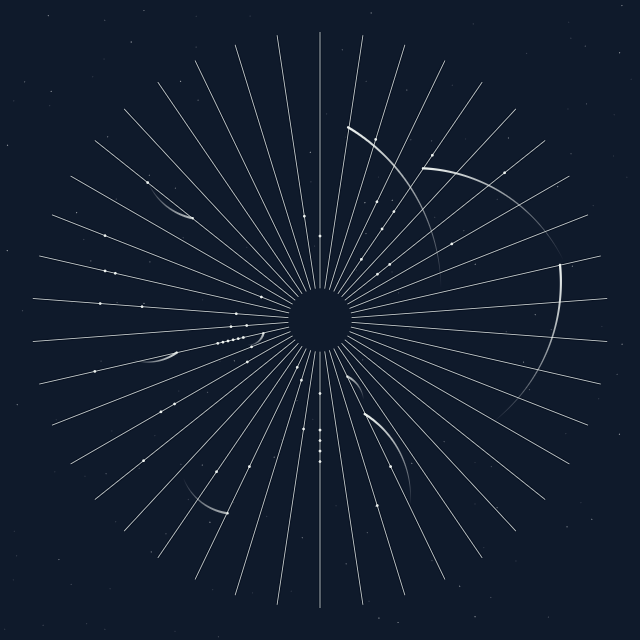
Give the GLSL for this background, as a WebGL 2 fragment shader.

```glsl
#version 300 es
precision highp float;
// A night-blue chart: fine spokes radiate from an empty hub, carry small beads,
// and are crossed by tapering comet arcs over a sparse field of faint stars.
// Spokes fold into one by angle; arcs are circles through a chord and its bulge.

uniform vec2 u_resolution;
out vec4 outColor;

const float TAU = 6.2831853;
const vec3 NIGHT = vec3(0.06, 0.10, 0.17);
const vec3 GROOVE = vec3(0.02, 0.06, 0.12);
const vec3 CHALK = vec3(0.93, 0.95, 0.94);
const float SPOKES = 42.0;
const float HUB_RADIUS = 0.0495;
const float RIM_RADIUS = 0.45;
const float SPOKE_HALF_WIDTH = 0.00065;
const float GROOVE_HALF_WIDTH = 0.0025;
const float SPOKE_ALPHA = 0.86;
const float BEAD_RADIUS = 0.0021;
const float BEAD_STEP = 0.0082;
const float BEAD_CHANCE = 0.3;
const int BEAD_SLOTS = 4;
const float ARC_HALF_WIDTH = 0.0018;
const float STAR_CELLS = 20.0;
const float STAR_CHANCE = 0.42;
const float STAR_RADIUS = 0.0009;

float pixel; // size of one pixel in canvas units

float hash(vec2 p) {
    vec3 q = fract(vec3(p.xyx) * 0.1031);
    q += dot(q, q.yzx + 33.33);
    return fract((q.x + q.y) * q.z);
}

// Share of the pixel covered by a stripe, exact even for hairlines
float stripe(float d, float halfWidth) {
    float h = 0.5 * pixel;
    return clamp((min(d + h, halfWidth) - max(d - h, -halfWidth)) / pixel, 0.0, 1.0);
}

// Smooth coverage of the inside of a signed distance
float fill(float d) {
    return clamp(0.5 - d / pixel, 0.0, 1.0);
}

// Comet arc: bright at the head, thinning and fading towards the tail
float comet(vec2 p, vec2 head, vec2 tail, float bulge, float glow) {
    float span = length(tail - head);
    vec2 along = (tail - head) / span;
    vec2 side = vec2(-along.y, along.x);
    float radius = (0.25 * span * span + bulge * bulge) / (2.0 * bulge);
    vec2 middle = 0.5 * (head + tail);
    vec2 center = middle + side * (bulge - radius);
    float x = dot(p - head, along);
    float fade = 1.0 - clamp(x / span, 0.0, 1.0);
    float inside = fill(-x) * fill(x - span) * step(-0.004, dot(p - middle, side));
    float width = ARC_HALF_WIDTH * mix(0.25, 1.0, fade);
    float line = stripe(length(p - center) - radius, width) * pow(fade, 0.75) * inside;
    return max(line * glow, fill(length(p - head) - 0.9 * BEAD_RADIUS));
}

// Evenly spaced run of beads along one spoke
float beadRun(vec2 q, float first, float spacing, float count) {
    float n = clamp(round((q.x - first) / spacing), 0.0, count - 1.0);
    return fill(length(q - vec2(first + n * spacing, 0.0)) - BEAD_RADIUS);
}

// Beads scattered over a spoke; the right-hand sector stays bare
float scatteredBeads(vec2 q, float spoke) {
    float light = 0.0;
    float chance = (spoke > 7.5 && spoke < 16.5) ? 0.0 : BEAD_CHANCE;
    for (int i = 0; i < BEAD_SLOTS; i++) {
        vec2 seed = vec2(spoke + 3.0, float(i) * 7.0 + 11.0);
        float place = mix(0.075, 0.37, hash(seed));
        place = round(place / BEAD_STEP) * BEAD_STEP;
        float present = step(hash(seed + 51.7), chance);
        light = max(light, present * fill(length(q - vec2(place, 0.0)) - BEAD_RADIUS));
    }
    return light;
}

float stars(vec2 p) {
    vec2 cell = floor(p * STAR_CELLS);
    vec2 jitter = vec2(hash(cell + 71.3), hash(cell + 137.9));
    vec2 spot = (cell + mix(vec2(0.1), vec2(0.9), jitter)) / STAR_CELLS;
    float shine = mix(0.12, 0.6, pow(hash(cell + 211.1), 2.0));
    return shine * step(hash(cell + 19.7), STAR_CHANCE) * fill(length(p - spot) - STAR_RADIUS);
}

void main() {
    float scale = min(u_resolution.x, u_resolution.y);
    vec2 p = (gl_FragCoord.xy - 0.5 * u_resolution) / scale;
    pixel = 1.0 / scale;
    float r = length(p);

    // Fold onto the nearest spoke, counted clockwise from the top
    float index = round(atan(p.x, p.y) / TAU * SPOKES);
    float angle = index * TAU / SPOKES;
    vec2 axis = vec2(sin(angle), cos(angle));
    vec2 q = vec2(dot(p, axis), dot(p, vec2(axis.y, -axis.x)));
    float spoke = mod(index, SPOKES);
    float ring = fill(HUB_RADIUS - r) * fill(r - RIM_RADIUS);

    // Sky, grooves and spokes
    vec3 color = mix(NIGHT, CHALK, stars(p) * fill(HUB_RADIUS - r));
    color = mix(color, GROOVE, 0.8 * ring * stripe(q.y, GROOVE_HALF_WIDTH));
    color = mix(color, CHALK, SPOKE_ALPHA * ring * stripe(q.y, SPOKE_HALF_WIDTH));

    // Beads
    float light = scatteredBeads(q, spoke);
    if (spoke == 30.0) light = max(light, beadRun(q, 0.1228, BEAD_STEP, 6.0));
    if (spoke == 21.0) light = max(light, beadRun(q, 0.172, 2.0 * BEAD_STEP, 4.0));

    // Comet arcs: right side, lower right, then left side
    light = max(light, comet(p, vec2(0.044, 0.301), vec2(0.189, 0.051), 0.0375, 1.0));
    light = max(light, comet(p, vec2(0.161, 0.237), vec2(0.38, 0.094), 0.0355, 1.0));
    light = max(light, comet(p, vec2(0.375, 0.086), vec2(0.271, -0.159), 0.034, 1.0));
    light = max(light, comet(p, vec2(0.07, -0.147), vec2(0.141, -0.288), 0.022, 1.0));
    light = max(light, comet(p, vec2(0.043, -0.0885), vec2(0.068, -0.124), 0.0055, 0.8));
    light = max(light, comet(p, vec2(-0.0885, -0.021), vec2(-0.113, -0.039), 0.0055, 0.8));
    light = max(light, comet(p, vec2(-0.224, -0.051), vec2(-0.292, -0.0625), 0.008, 0.9));
    light = max(light, comet(p, vec2(-0.199, 0.159), vec2(-0.268, 0.2135), 0.0105, 0.75));
    light = max(light, comet(p, vec2(-0.1445, -0.302), vec2(-0.2135, -0.247), 0.012, 0.7));

    outColor = vec4(mix(color, CHALK, light), 1.0);
}
```
